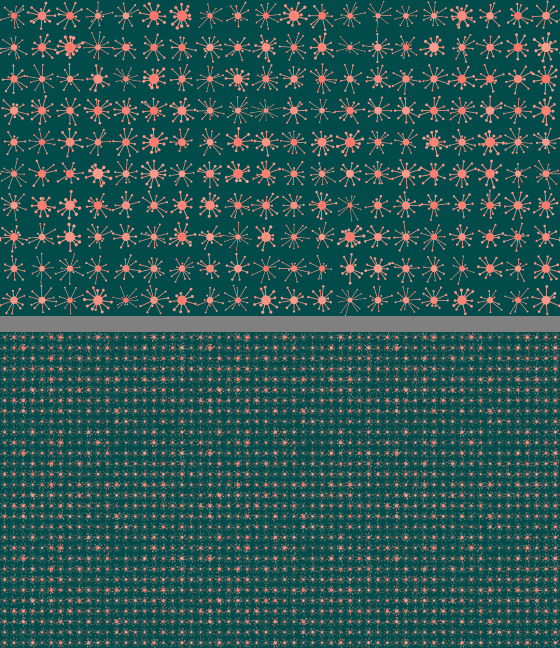
Top, the tile; bottom, the same tile 3 across and 3 down.
A Shadertoy shader for this pattern:

```glsl
const vec2 GRID = vec2(20.0, 10.0);
const float TAU = 6.2831853;
const float MAX_RAYS = 12.0;
const vec3 TEAL = vec3(0.005, 0.30, 0.295);
const vec3 CORAL = vec3(0.985, 0.46, 0.41);
const vec3 BLUSH = vec3(0.97, 0.64, 0.58);

// Integer hash of a cell and a salt, giving 0 to 1
float hash(vec2 cell, float salt) {
    uint h = uint(cell.x) * 1597u + uint(cell.y) * 51749u + uint(salt) * 3571u;
    h = h * 747796405u + 289133645u;
    h = ((h >> ((h >> 28u) + 4u)) ^ h) * 277803737u;
    h = (h >> 22u) ^ h;
    return float(h & 65535u) / 65535.0;
}

float segmentDistance(vec2 p, vec2 a, vec2 b) {
    vec2 ab = b - a;
    return length(p - a - ab * clamp(dot(p - a, ab) / dot(ab, ab), 0.0, 1.0));
}

float coverage(float dist, float pixel) {
    return clamp(0.5 - dist / pixel, 0.0, 1.0);
}

// One burst: knobbed spokes beneath a shaded core
vec3 drawBurst(vec3 color, vec2 p, vec2 cell, float pixel) {
    float weight = 0.5 * (hash(cell, 1.0) + hash(cell, 2.0));
    float coreRadius = mix(0.0065, 0.0175, weight);
    float knobRadius = mix(0.0016, 0.0054, weight);
    float halfWidth = mix(0.0006, 0.0018, weight);
    float maxReach = mix(0.052, 0.043, weight);
    float count = 9.0 + floor(hash(cell, 3.0) * 3.99);
    float turn = hash(cell, 4.0);
    float tone = hash(cell, 5.0);

    for (float i = 0.0; i < MAX_RAYS; i++) {
        if (i >= count) break;
        float salt = 10.0 + i * 4.0;
        float jitter = 0.7 * (hash(cell, salt) - 0.5);
        float angle = TAU * (i + turn + jitter) / count;
        float reach = mix(0.027, maxReach, hash(cell, salt + 1.0));
        if (hash(cell, salt + 2.0) < 0.13) reach = coreRadius + 0.007;
        vec2 tip = reach * vec2(cos(angle), sin(angle));
        float spoke = segmentDistance(p, vec2(0.0), tip) - halfWidth;
        float knob = length(p - tip) - knobRadius * mix(0.85, 1.1, hash(cell, salt + 3.0));
        vec3 rayColor = mix(CORAL, BLUSH, mix(0.35, 0.95, hash(cell, salt + 3.0)));
        color = mix(color, rayColor, coverage(min(spoke, knob), pixel));
    }

    // Radial shading runs lighter or darker toward the rim
    float radius = length(p);
    float shade = (hash(cell, 6.0) - 0.35) * (radius / coreRadius - 0.5);
    vec3 coreColor = mix(CORAL, BLUSH, clamp(tone * 0.9 + shade * 0.7, 0.0, 1.0));
    return mix(color, coreColor, coverage(radius - coreRadius, pixel));
}

void mainImage(out vec4 fragColor, in vec2 fragCoord) {
    float pixel = 1.0 / iResolution.y;
    vec2 gridPos = fragCoord / iResolution.xy * GRID;
    vec2 cellSize = vec2(iResolution.x / iResolution.y, 1.0) / GRID;
    vec2 home = floor(gridPos);
    vec3 color = TEAL;

    // Neighbours are included because spokes cross cell borders
    for (float y = -1.0; y <= 1.0; y++) {
        for (float x = -1.0; x <= 1.0; x++) {
            vec2 cell = home + vec2(x, y);
            vec2 p = (gridPos - cell - 0.5) * cellSize;
            if (length(p) < 0.062) color = drawBurst(color, p, mod(cell, GRID), pixel);
        }
    }
    fragColor = vec4(color, 1.0);
}
```
